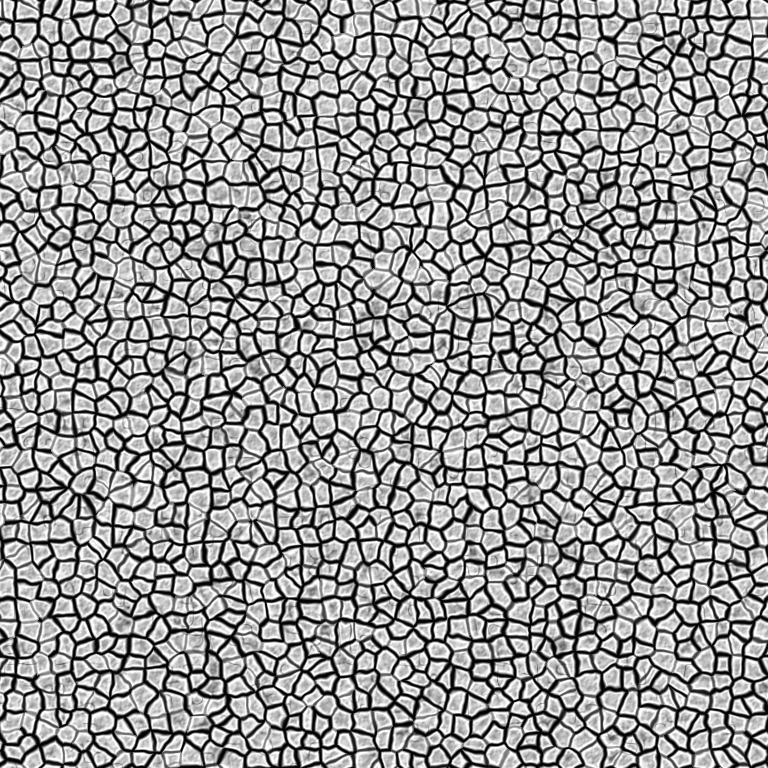
Write a Shadertoy shader that draws this texture.

```glsl
// Dry crackled surface: small pale plates with bright rims, split by dark cracks.

const float PLATES_ACROSS = 41.0;
const float FAINT_SHARE = 0.17;
const float RIM_TONE = 1.0;
const float CORE_TONE = 0.74;
const float CRACK_TONE = 0.01;

vec2 hash2(vec2 p) {
    vec3 q = fract(p.xyx * vec3(0.1031, 0.1030, 0.0973));
    q += dot(q, q.yzx + 33.33);
    return fract((q.xx + q.yz) * q.zy);
}

float noise(vec2 p) {
    vec2 i = floor(p), f = fract(p);
    vec2 u = f * f * (3.0 - 2.0 * f);
    float low = mix(hash2(i).x, hash2(i + vec2(1, 0)).x, u.x);
    float high = mix(hash2(i + vec2(0, 1)).x, hash2(i + vec2(1, 1)).x, u.x);
    return mix(low, high, u.y);
}

vec2 warp(vec2 p, float frequency, float amount) {
    vec2 q = p * frequency;
    return p + amount * (vec2(noise(q + 17.3), noise(q + 71.9)) - 0.5);
}

vec2 plateCentre(vec2 id, float jitter) {
    return id + 0.5 + jitter * (hash2(id + 200.0) - 0.5);
}

vec2 nearestPlate(vec2 p, float jitter) {
    vec2 base = floor(p), best = base;
    float bestDistance = 1e3;
    for (int y = -1; y <= 1; y++)
    for (int x = -1; x <= 1; x++) {
        vec2 id = base + vec2(x, y);
        vec2 r = plateCentre(id, jitter) - p;
        float d = dot(r, r);
        if (d < bestDistance) {
            bestDistance = d;
            best = id;
        }
    }
    return best;
}

// Returns crack darkness and the distance to the closest strong crack.
vec2 cracks(vec2 p, float jitter, float fade) {
    vec2 home = nearestPlate(p, jitter);
    vec2 a = plateCentre(home, jitter);
    float ink = 0.0, border = 1.0;
    for (int y = -2; y <= 2; y++)
    for (int x = -2; x <= 2; x++) {
        if (x == 0 && y == 0) continue;
        vec2 id = home + vec2(x, y);
        vec2 b = plateCentre(id, jitter);
        float d = dot(0.5 * (a + b) - p, normalize(b - a));

        // Both sides of a crack share one random width and strength.
        vec2 random = hash2(home + id + 500.0);
        float solid = smoothstep(FAINT_SHARE - 0.12, FAINT_SHARE + 0.12, random.x - fade);
        float strength = mix(0.4 + 0.35 * random.y, 1.0, solid);
        float width = mix(0.7, 0.88 + 0.26 * random.y, solid);
        ink = max(ink, strength * (1.0 - smoothstep(0.025, 0.185, d / width)));
        border = min(border, d + 0.12 * (1.0 - strength));
    }
    return vec2(ink, border);
}

// Fine mottling, slightly stretched along the diagonal.
float mottle(vec2 p) {
    vec2 q = vec2(p.x + p.y, 1.4 * (p.y - p.x));
    return 0.45 * noise(q * 2.6) + 0.55 * noise(q * 4.6 + 40.0) - 0.5;
}

float hairline(vec2 p) {
    float ridge = 1.0 - smoothstep(0.0, 0.13, abs(noise(p * 1.9 + 90.0) - 0.5));
    return ridge * smoothstep(0.4, 0.75, noise(p * 1.2 + 130.0));
}

void mainImage(out vec4 fragColor, in vec2 fragCoord) {
    vec2 uv = fragCoord / min(iResolution.x, iResolution.y);
    vec2 p = uv * PLATES_ACROSS;

    // Slightly uneven plate sizes and crooked edges.
    vec2 q = warp(warp(p, 0.6, 0.3), 2.4, 0.18);
    float fade = 0.12 * smoothstep(0.6, 0.9, noise(p * 0.3 + 60.0));
    vec2 crack = cracks(q, 0.8, fade);

    // Plate tone falls from the bright rim to a grey, mottled core.
    float core = smoothstep(0.17, 0.34, crack.y);
    float tone = mix(RIM_TONE, CORE_TONE, core);
    tone += mottle(p) * mix(0.22, 0.45, core);
    tone -= 0.28 * hairline(p);

    float grey = mix(tone, CRACK_TONE, crack.x);
    fragColor = vec4(vec3(clamp(grey, 0.0, 1.0)), 1.0);
}
```
